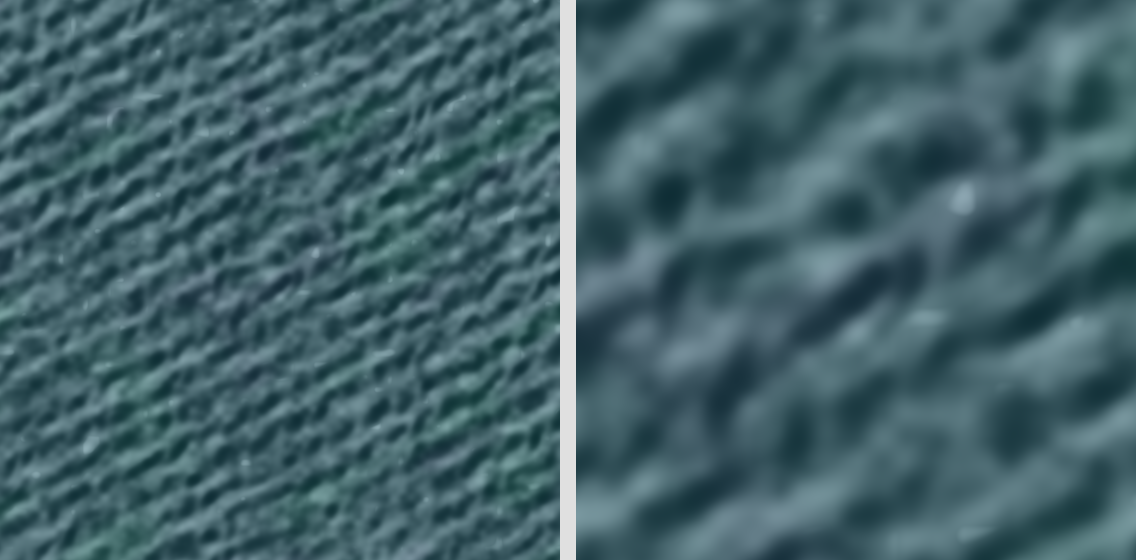
Left, the full canvas; right, a detail of the centre.
Reproduce this texture procedurally as a Shadertoy shader.

```glsl
// Teal twill cloth: uneven diagonal ribs broken into short stitches, with faint green wear.

const float RIBS = 16.0;        // ribs down the canvas
const float STITCHES = 18.0;    // stitches across the canvas, along a rib
const float SLOPE = 0.53;       // rise of the ribs to the right
const float STAGGER = -0.30;    // slant of the stitches from rib to rib
const float RIB_DEPTH = 0.084;
const float STITCH_DEPTH = 0.058;
const float FUZZ_DEPTH = 0.30;
const float RELIEF = 0.35;
const float DARKEST = 0.21;     // tone that the deepest holes approach
const vec2 LIGHT_STEP = vec2(-0.004, 0.008);
const vec3 CLOTH = vec3(0.250, 0.370, 0.400);
const vec3 GREEN_WEAR = vec3(-0.012, 0.026, -0.008);
const vec3 DUSTY_WEAR = vec3(0.012, -0.012, 0.006);
const float TAU = 6.2831853;

float hash(vec2 cell) {
    vec3 q = fract(vec3(cell.xyx) * 0.1031);
    q += dot(q, q.yzx + 33.33);
    return fract((q.x + q.y) * q.z);
}

float noise(vec2 p) {
    vec2 cell = floor(p);
    vec2 f = fract(p);
    f = f * f * (3.0 - 2.0 * f);
    float low = mix(hash(cell), hash(cell + vec2(1, 0)), f.x);
    float high = mix(hash(cell + vec2(0, 1)), hash(cell + vec2(1, 1)), f.x);
    return mix(low, high, f.y);
}

// Coordinates that run along and across the ribs
vec2 ribSpace(vec2 p) {
    return vec2(p.x + SLOPE * p.y, p.y - SLOPE * p.x);
}

// Brightness of the threads, centred on zero
float threads(vec2 uv) {
    // Slack in the cloth: broad bends plus small wobbles
    vec2 bend = vec2(noise(uv * 3.0 + 5.0), noise(uv * 3.0 + 41.0)) - 0.5;
    vec2 wobble = vec2(noise(uv * 20.0 + 13.0), noise(uv * 20.0 + 71.0)) - 0.5;
    vec2 p = uv + 0.018 * bend + 0.017 * wobble;

    float across = (p.y - SLOPE * p.x) * RIBS;
    float along = p.x * STITCHES + STAGGER * across;
    float ridge = cos(TAU * across);
    float stitch = cos(TAU * along + 6.0 * (noise(uv * 14.0 + 90.0) - 0.5));

    // Stitches pinch the grooves into separate dark holes
    float groove = 0.5 - 0.5 * ridge;
    float firmness = 0.60 + 0.8 * noise(uv * 8.0 + 27.0);
    float weave = RIB_DEPTH * ridge + STITCH_DEPTH * stitch * (0.15 + 0.85 * groove);

    // Fibres stretched along the ribs, with finer loose lint
    vec2 fibre = ribSpace(uv);
    float fuzz = 0.62 * noise(fibre * vec2(28.0, 44.0) + 7.0)
               + 0.38 * noise(uv * 64.0 + 19.0) - 0.5;
    return weave * firmness + FUZZ_DEPTH * fuzz;
}

void mainImage(out vec4 fragColor, in vec2 fragCoord) {
    vec2 uv = fragCoord / iResolution.xy;

    // Relief lit from the upper left
    float height = threads(uv);
    float tone = height + RELIEF * (height - threads(uv + LIGHT_STEP));
    tone += 0.02 * (noise(uv * 5.0 + 60.0) - 0.5);

    // Sparse pale flecks on raised threads
    float fleck = smoothstep(0.82, 0.98, noise(uv * 46.0 + 33.0));
    tone += 0.10 * fleck * smoothstep(0.0, 0.10, height);

    // Shadows deepen gently toward the darkest tone
    tone = max(tone, 0.0) - DARKEST * tanh(max(-tone, 0.0) / DARKEST);

    // Uneven dye in streaks along the ribs
    vec2 streak = ribSpace(uv);
    float green = smoothstep(0.60, 0.95, noise(streak * vec2(5.0, 11.0) + 3.0));
    float dusty = smoothstep(0.70, 0.95, noise(streak * vec2(8.0, 13.0) + 52.0));
    vec3 colour = CLOTH + tone + green * GREEN_WEAR + dusty * DUSTY_WEAR;

    fragColor = vec4(clamp(colour, 0.0, 1.0), 1.0);
}
```
